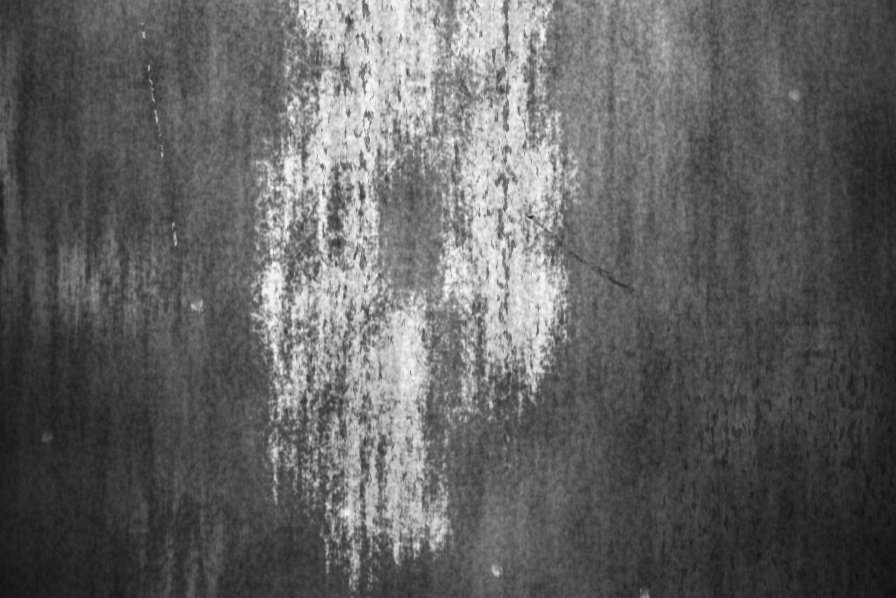
A WebGL 2 fragment shader for this texture:

```glsl
#version 300 es
precision highp float;
// Weathered grey metal sheet with two ragged vertical bands of pale, flaking paint.

uniform vec2 u_resolution;
out vec4 fragColor;

float hash(vec2 cell) {
    vec3 q = fract(cell.xyx * 0.1031);
    q += dot(q, q.yzx + 33.33);
    return fract((q.x + q.y) * q.z);
}

float cornerSlope(vec2 cell, vec2 offset) {
    float angle = 6.2832 * hash(cell);
    return dot(vec2(cos(angle), sin(angle)), offset);
}

// Gradient noise, roughly -1 to 1
float noise(vec2 p) {
    vec2 i = floor(p), f = fract(p);
    vec2 u = f * f * f * (f * (f * 6.0 - 15.0) + 10.0);
    vec2 e = vec2(1.0, 0.0);
    float low = mix(cornerSlope(i, f), cornerSlope(i + e, f - e), u.x);
    float high = mix(cornerSlope(i + e.yx, f - e.yx), cornerSlope(i + 1.0, f - 1.0), u.x);
    return 1.4 * mix(low, high, u.y);
}

float fbm(vec2 p, int octaves) {
    float sum = 0.0, amplitude = 0.5;
    for (int i = 0; i < octaves; i++) {
        sum += amplitude * noise(p);
        p = p * 2.03 + 17.3;
        amplitude *= 0.55;
    }
    return sum;
}

// Soft bump around a centre
float bump(float x, float centre, float width) {
    float d = (x - centre) / width;
    return exp(-d * d);
}

float spot(vec2 p, vec2 centre, vec2 size) {
    vec2 d = (p - centre) / size;
    return exp(-dot(d, d));
}

float scratch(vec2 p, vec2 a, vec2 b, float width) {
    vec2 ab = b - a;
    float t = clamp(dot(p - a, ab) / dot(ab, ab), 0.0, 1.0);
    return 1.0 - smoothstep(0.2 * width, width, length(p - a - ab * t));
}

void main() {
    vec2 p = gl_FragCoord.xy / u_resolution.y;
    p.x *= 1.5 * u_resolution.y / u_resolution.x;

    float blotch = fbm(p * vec2(8.0, 5.0) + 3.0, 5);
    float streak = fbm(p * vec2(38.0, 4.0) + 41.0, 4);
    float grain = fbm(p * vec2(105.0, 75.0) + 7.0, 2);
    float fine = noise(p * vec2(185.0, 160.0));
    float x = p.x + 0.025 * noise(p * vec2(3.0, 5.0) + 9.0);
    float y = p.y + 0.1 * streak;

    // Bare metal: darker towards the bottom and the corners
    float tone = 0.185 + 0.23 * p.y + 0.17 * bump(x, 0.72, 0.33);
    tone += 0.1 * bump(x, 1.1, 0.13) * smoothstep(0.4, 0.95, y);
    tone += 0.08 * spot(p, vec2(1.36, 0.42), vec2(0.14, 0.2));
    tone *= 1.0 - 0.5 * pow(abs(p.x / 0.75 - 1.0), 3.5);
    tone *= 1.0 - 0.25 * spot(p, vec2(0.62, 0.0), vec2(0.2, 0.12));
    tone *= 1.0 + 0.45 * blotch + 0.3 * streak + 0.4 * grain + 0.12 * fine;

    // Faint worn patches on the left
    float wear = spot(p, vec2(0.19, 0.53), vec2(0.13, 0.09))
        + 0.7 * spot(p, vec2(0.31, 0.1), vec2(0.08, 0.1))
        + 0.8 * spot(p, vec2(0.0, 0.73), vec2(0.03, 0.2));
    tone += 0.27 * wear * smoothstep(-0.25, 0.5, streak + 0.6 * blotch + 0.3 * grain);

    // Pale paint: two bands, the left one broken in the middle
    float gap = bump(y, 0.58, 0.12) * smoothstep(0.57, 0.66, x);
    float left = bump(x, 0.61, 0.155) * smoothstep(-0.12, 0.32, y) * (1.0 - 0.85 * gap);
    float right = bump(x, 0.86 - 0.03 * p.y, 0.095) * smoothstep(0.1, 0.45, y);
    float field = max(left, right);
    float ragged = 0.9 * blotch + 0.5 * streak + 0.5 * grain + 0.09 * fine;
    float paint = smoothstep(0.32, 0.92, field + ragged * smoothstep(0.0, 0.4, field));
    float paintTone = 0.83 + 0.15 * blotch + 0.2 * streak + 0.22 * grain + 0.05 * fine;
    paintTone -= 0.14 * (1.0 - smoothstep(0.1, 0.6, p.y));
    tone = mix(tone, paintTone, 0.95 * paint);

    // Dark pits, gathered along a few wandering columns
    float wobble = p.x + 0.008 * noise(p * vec2(1.0, 9.0));
    float columns = bump(wobble, 0.575, 0.009) + bump(wobble, 0.61, 0.008)
        + bump(wobble, 0.845, 0.011) + 0.6 * bump(wobble, 0.94, 0.012);
    float flakes = fbm(p * vec2(95.0, 38.0) + 23.0, 3);
    float pits = smoothstep(0.12, 0.5, flakes + 0.26 * columns - 0.15 * blotch);
    tone = mix(tone, 0.27 + 0.2 * grain, 0.7 * pits * smoothstep(0.1, 0.5, field));
    float rust = smoothstep(0.05, 0.45, flakes + 0.4 * blotch) * smoothstep(0.85, 1.2, p.x);
    tone *= 1.0 - 0.35 * rust * (1.0 - smoothstep(0.3, 0.8, p.y));

    // Long scratches, dark and light
    vec2 s = p + 0.01 * noise(p * 9.0) + 0.004 * noise(p * 45.0);
    float broken = smoothstep(-0.1, 0.35, grain + 0.4 * noise(p * 16.0));
    float dark = scratch(s, vec2(0.77, 0.85), vec2(0.89, 0.64), 0.007)
        + scratch(s, vec2(0.89, 0.64), vec2(1.12, 0.45), 0.006)
        + 0.7 * scratch(s, vec2(0.08, 0.22), vec2(0.21, 0.08), 0.008);
    float light = scratch(p, vec2(0.238, 0.96), vec2(0.272, 0.74), 0.0035)
        + scratch(p, vec2(0.288, 0.64), vec2(0.295, 0.59), 0.004);
    tone *= 1.0 - 0.42 * dark * broken;
    tone += 0.35 * light * broken;

    // Small drop-shaped chips
    for (int i = 0; i < 6; i++) {
        float k = float(i);
        vec2 d = p - vec2(0.08 + 0.25 * k, hash(vec2(k, 5.0)));
        d.x /= 0.65 - 12.0 * clamp(d.y, -0.02, 0.025);
        float chip = 1.0 - smoothstep(0.008, 0.017, length(d) + 0.012 * grain);
        tone += (0.1 + 0.35 * hash(vec2(k, 8.0))) * chip * smoothstep(0.012, -0.012, d.y + 0.02 * grain);
    }

    fragColor = vec4(vec3(clamp(tone, 0.03, 0.95)), 1.0);
}
```
